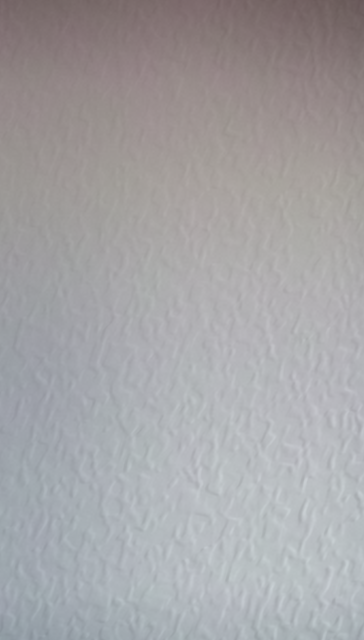
Write a WebGL 2 fragment shader that draws this texture.

```glsl
#version 300 es
precision highp float;

uniform vec2 u_resolution;
out vec4 outColor;

// Wall tones from the floor upwards, and the heights where they sit
const int TONES = 8;
const vec3 TONE[TONES] = vec3[TONES](
  vec3(0.665, 0.695, 0.715), vec3(0.725, 0.750, 0.765),
  vec3(0.730, 0.748, 0.762), vec3(0.708, 0.714, 0.730),
  vec3(0.693, 0.690, 0.692), vec3(0.660, 0.640, 0.622),
  vec3(0.600, 0.552, 0.548), vec3(0.490, 0.425, 0.425));
const float LEVEL[TONES] = float[TONES](0.0, 0.08, 0.24, 0.42, 0.56, 0.71, 0.87, 1.0);

const vec3 EDGE_SHADE = vec3(0.105, 0.095, 0.080);
const float CORNER_SHADE = 0.06;
const vec2 GRAIN_FREQ = vec2(125.0, 72.0);   // cells per canvas height
const float GRAIN_LEAN = 0.36;               // radians off vertical
const float RELIEF_LOW = 0.060;
const float RELIEF_HIGH = 0.020;
const float DIMPLE_FREQ = 48.0;
const float BLOTCH_FREQ = 17.0;
const float BLOTCH_TINT = 0.012;
const float FINE_FREQ = 300.0;
const float FINE_AMOUNT = 0.012;

float hash(vec2 p) {
  vec3 q = fract(vec3(p.xyx) * 0.1031);
  q += dot(q, q.yzx + 33.33);
  return fract((q.x + q.y) * q.z);
}

float noise(vec2 p) {
  vec2 i = floor(p), f = fract(p);
  f = f * f * (3.0 - 2.0 * f);
  return mix(mix(hash(i), hash(i + vec2(1, 0)), f.x),
             mix(hash(i + vec2(0, 1)), hash(i + vec2(1, 1)), f.x), f.y);
}

vec3 wallTone(float y) {
  vec3 tone = TONE[0];
  for (int i = 1; i < TONES; i++) {
    float t = clamp((y - LEVEL[i - 1]) / (LEVEL[i] - LEVEL[i - 1]), 0.0, 1.0);
    tone = mix(tone, TONE[i], t);
  }
  return tone;
}

// Plaster height: leaning, slightly warped strokes over broader dimples
float plaster(vec2 p) {
  float c = cos(GRAIN_LEAN), s = sin(GRAIN_LEAN);
  vec2 q = mat2(c, s, -s, c) * p * GRAIN_FREQ.y;
  q.x *= GRAIN_FREQ.x / GRAIN_FREQ.y;
  q += 0.9 * vec2(noise(p * 60.0 + 20.0), noise(p * 60.0 + 70.0));
  float strokes = smoothstep(0.25, 0.95, noise(q + 40.0));
  return strokes + 0.6 * noise(p * DIMPLE_FREQ + 11.0);
}

void main() {
  vec2 uv = gl_FragCoord.xy / u_resolution;
  vec2 p = gl_FragCoord.xy / u_resolution.y;

  // Broad light with soft, uneven bands
  float bend = 0.03 * (noise(p * 3.0 + 5.0) - 0.5);
  vec3 color = wallTone(clamp(uv.y + bend * (1.0 - uv.y), 0.0, 1.0));

  // Darker left side, right rim and upper right corner
  float left = pow(1.0 - smoothstep(0.0, 0.75, uv.x), 1.5);
  float rim = smoothstep(0.9, 1.0, uv.x) * 0.15;
  color -= EDGE_SHADE * (left * mix(1.0, 0.3, smoothstep(0.35, 0.9, uv.y)) + rim);
  color -= CORNER_SHADE * smoothstep(0.45, 0.0, length((1.0 - uv) * vec2(0.8, 1.4)));

  // Side-lit relief, crisper towards the lower right
  vec2 toLight = vec2(0.0026, 0.0012);
  float slope = plaster(p - toLight) - plaster(p + toLight);
  float strength = mix(RELIEF_LOW, RELIEF_HIGH, smoothstep(0.1, 0.85, uv.y));
  strength *= mix(0.7, 1.1, uv.x);
  color += strength * slope * vec3(0.95, 1.0, 1.0);

  // Faint pink and green blotches, then fine grain
  float blotch = noise(p * BLOTCH_FREQ + 90.0) + 0.5 * noise(p * BLOTCH_FREQ * 2.3) - 0.75;
  color += BLOTCH_TINT * blotch * vec3(0.7, -0.7, 0.6);
  color += FINE_AMOUNT * (noise(p * FINE_FREQ + 3.0) - 0.5);

  outColor = vec4(clamp(color, 0.0, 1.0), 1.0);
}
```
